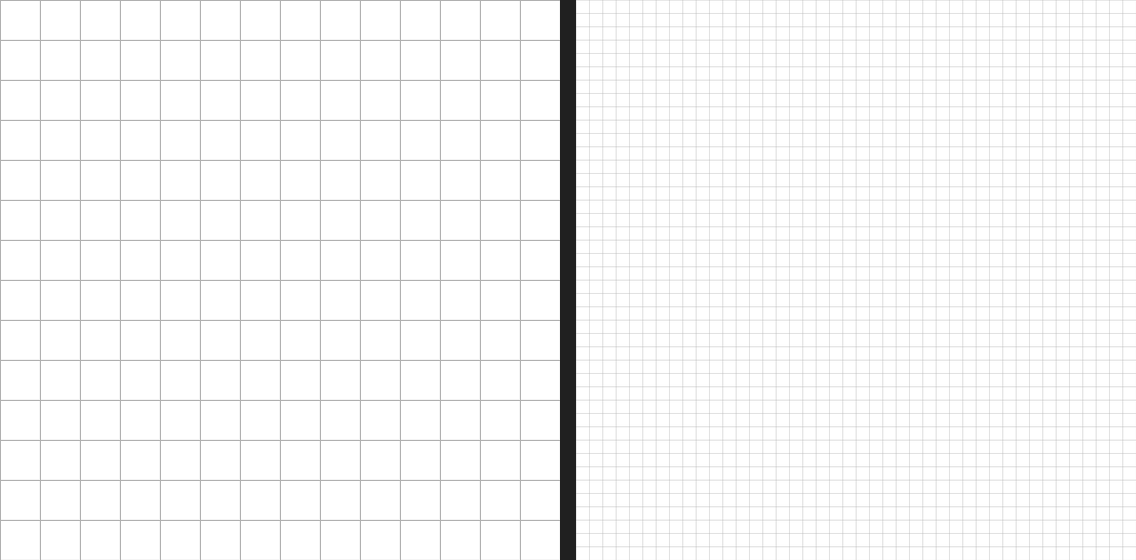
Left, the tile; right, the same tile 3 across and 3 down.
Write a Shadertoy shader that draws this pattern.

```glsl
// Draws a plain square grid of thin grey lines on white, 14 cells each way.

// Share of a pixel covered by a line, from the distance to its centre.
vec2 lineCoverage(vec2 dist, float halfWidth, vec2 pixel) {
    return clamp(0.5 + (halfWidth - dist) / pixel, 0.0, 1.0)
         - clamp(0.5 - (halfWidth + dist) / pixel, 0.0, 1.0);
}

void mainImage(out vec4 fragColor, in vec2 fragCoord) {
    const float cells = 14.0;
    const float halfWidth = 0.5 / 768.0;
    vec2 uv = fragCoord / iResolution.xy;

    // Lines lie just inside the left and top edge of each cell
    vec2 fromLine = uv + vec2(-halfWidth, halfWidth);
    vec2 dist = abs(fract(fromLine * cells + 0.5) - 0.5) / cells;

    // Slightly soft edges, a little over one pixel wide
    vec2 coverage = lineCoverage(dist, halfWidth, 1.2 / iResolution.xy);
    float ink = max(coverage.x, coverage.y);

    fragColor = vec4(mix(vec3(1.0), vec3(0.49), ink), 1.0);
}
```
